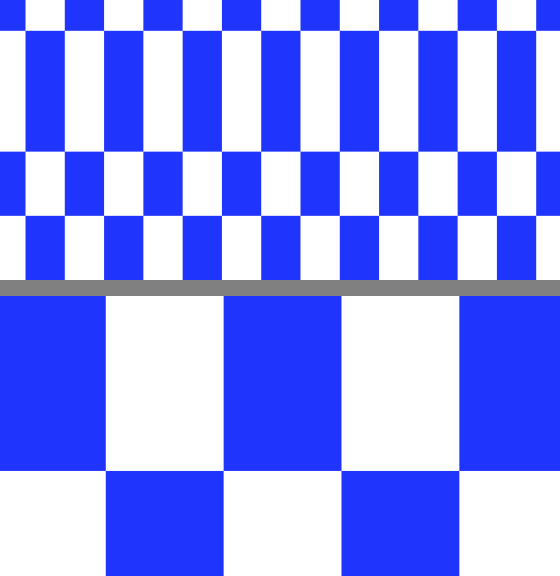
Top, the full canvas; bottom, a detail of the centre.
Reproduce this pattern procedurally as a Shadertoy shader.

```glsl
// Blue and white checkerboard with even columns and rows of uneven height

// Sign of a distance, -1 to 1, smoothed across one pixel
float softSign(float dist) {
    return clamp(2.0 * dist * iResolution.y, -1.0, 1.0);
}

// Alternates between -1 and 1 from one column to the next
float columnSign(float x) {
    float width = 0.1403;
    float phase = mod((x - 0.0911) / width + 0.5, 2.0);
    return softSign((0.5 - abs(phase - 1.0)) * width);
}

// Flips at every row edge: two short rows, then one tall row per cycle
float rowSign(float y) {
    float side = 1.0;
    for (int cycle = 0; cycle < 2; cycle++) {
        for (int row = 0; row < 3; row++) {
            float edge = 0.8900 * float(cycle) + 0.2292 * float(row);
            side *= softSign(y - edge);
        }
    }
    return side;
}

void mainImage(out vec4 fragColor, in vec2 fragCoord) {
    vec2 p = fragCoord / iResolution.y;

    // Opposite signs make a blue cell, equal signs a white one
    float coverage = 0.5 + 0.5 * columnSign(p.x) * -rowSign(p.y);
    vec3 color = mix(vec3(1.0), vec3(0.122, 0.208, 0.995), coverage);
    fragColor = vec4(color, 1.0);
}
```
